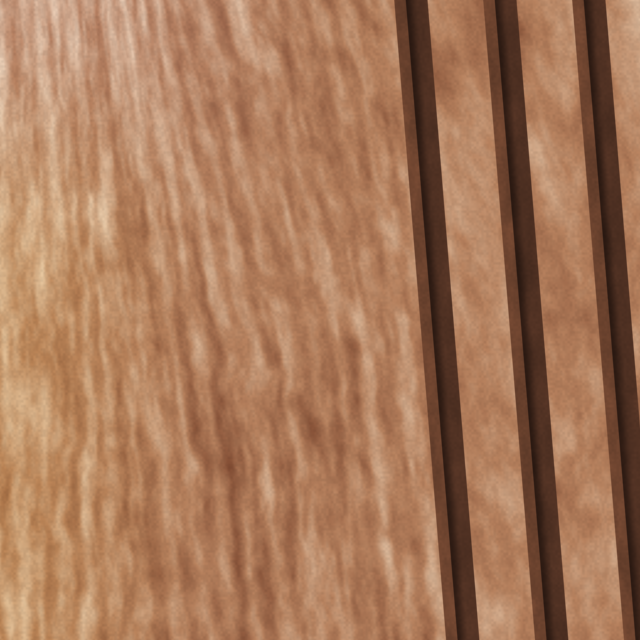
This texture is drawn by a three.js fragment shader. Its source:

```glsl
#define GROOVE_FOOT 0.697
#define GROOVE_LEAN 0.081
#define GROOVE_SPACING 0.139
#define GROOVE_WIDTH 0.052
#define WALL_WIDTH 0.018
#define EDGE_SOFT 0.0014
#define STREAK_DEPTH 0.56
#define FINE_DEPTH 0.34
#define MOTTLE_DEPTH 0.34
#define SPECKLE_DEPTH 0.08

varying vec2 vUv;

float hash(vec2 p) {
  vec3 q = fract(vec3(p.xyx) * 0.1031);
  q += dot(q, q.yzx + 33.33);
  return fract((q.x + q.y) * q.z);
}

float noise(vec2 p) {
  vec2 cell = floor(p);
  vec2 f = fract(p);
  f = f * f * (3.0 - 2.0 * f);
  float low = mix(hash(cell), hash(cell + vec2(1.0, 0.0)), f.x);
  float high = mix(hash(cell + vec2(0.0, 1.0)), hash(cell + 1.0), f.x);
  return mix(low, high, f.y);
}

float fbm(vec2 p) {
  float sum = 0.0;
  float weight = 0.5;
  for (int i = 0; i < 4; i++) {
    sum += weight * noise(p);
    p = p * 2.03 + 17.3;
    weight *= 0.5;
  }
  return sum / 0.9375;
}

// Straightens the curved fibres, which lean more toward the top
vec2 grainSpace(vec2 p) {
  float lean = smoothstep(-0.05, 0.32, p.x);
  float bend = (0.05 * p.y + 0.11 * p.y * p.y) * lean;
  float wobble = 0.010 * (noise(p * vec2(7.0, 11.0)) - 0.5);
  wobble += 0.005 * (noise(p * vec2(30.0, 32.0)) - 0.5);
  return vec2(p.x + bend + wobble, p.y);
}

// Broad light falling from the upper left
float broadTone(vec2 p) {
  float left = 1.0 - smoothstep(0.0, 0.3, p.x);
  float top = smoothstep(0.5, 1.0, p.y) * (1.0 - smoothstep(0.1, 0.65, p.x));
  float corner = smoothstep(0.95, 1.0, p.x) * smoothstep(0.5, 1.0, p.y);
  return 0.435 + 0.12 * left + 0.17 * top + 0.2 * corner;
}

vec3 woodColor(vec2 p, float slats) {
  vec2 g = grainSpace(p);

  // Long fibres with a slow rhythm, broken up by shorter ones
  float rhythm = 0.5 + 0.5 * sin(150.0 * g.x + 7.0 * noise(g * vec2(9.0, 2.0)));
  float streak = 0.25 * rhythm + 0.45 * noise(g * vec2(42.0, 3.2));
  streak += 0.3 * noise(g * vec2(63.0, 9.0) + 9.0);
  float fine = 0.55 * noise(g * vec2(105.0, 15.0) + 31.0);
  fine += 0.45 * noise(g * vec2(120.0, 48.0) + 57.0);
  float mottle = fbm(g * vec2(34.0, 22.0) + 71.0);
  float patches = fbm(p * 4.0 + 5.0);

  // Chevron figure on the narrow slats
  float fold = p.y - 1.1 * abs(p.x - 0.89);
  float figure = fbm(vec2(p.x * 9.0, fold * 9.0) + 3.0);

  float tone = broadTone(p);
  tone += (streak - 0.5) * STREAK_DEPTH * mix(1.0, 0.2, slats);
  tone += (fine - 0.5) * FINE_DEPTH * mix(1.0, 0.4, slats);
  tone += (mottle - 0.5) * MOTTLE_DEPTH + (patches - 0.5) * 0.24;
  tone += (figure - 0.5) * 0.6 * slats;
  tone = clamp(tone, 0.0, 1.0);

  vec3 deep = vec3(0.49, 0.285, 0.19);
  vec3 middle = vec3(0.70, 0.495, 0.36);
  vec3 pale = vec3(0.89, 0.78, 0.67);
  vec3 color = mix(deep, middle, clamp(tone / 0.45, 0.0, 1.0));
  color = mix(color, pale, clamp((tone - 0.45) / 0.5, 0.0, 1.0));

  // Golden lower left, rosy upper left
  float left = 1.0 - smoothstep(0.0, 0.35, p.x);
  float high = smoothstep(0.55, 1.0, p.y) * (1.0 - smoothstep(0.2, 0.6, p.x));
  color += vec3(0.015, 0.012, -0.03) * left * (1.0 - high);
  color += vec3(0.0, 0.0, 0.02) * high;
  return color;
}

// Lit side wall, dark inner corner, then the shaded floor
vec3 grooveColor(float across, vec2 p) {
  float mottle = fbm(p * vec2(40.0, 16.0));
  vec3 wall = vec3(0.42, 0.26, 0.18) * (0.82 + 0.36 * mottle);
  float depth = smoothstep(WALL_WIDTH, GROOVE_WIDTH * 0.7, across);
  vec3 channel = mix(vec3(0.17, 0.10, 0.07), vec3(0.31, 0.19, 0.135), depth);
  channel *= 0.85 + 0.3 * mottle;
  float inside = smoothstep(-EDGE_SOFT, EDGE_SOFT, across - WALL_WIDTH);
  return mix(wall, channel, inside);
}

void main() {
  vec2 p = vUv;

  // Repeated leaning grooves, measured from their left edges
  float offset = p.x - GROOVE_FOOT + GROOVE_LEAN * p.y;
  float margin = 0.02;
  float across = mod(offset + margin, GROOVE_SPACING) - margin;
  float groove = smoothstep(-EDGE_SOFT, EDGE_SOFT, across);
  groove *= 1.0 - smoothstep(-EDGE_SOFT, EDGE_SOFT, across - GROOVE_WIDTH);
  groove *= step(-margin, offset);

  float slats = smoothstep(-0.03, 0.05, offset);
  vec3 color = mix(woodColor(p, slats), grooveColor(across, p), groove);

  // Fine surface speckle
  float speckle = noise(p * 260.0) - 0.5;
  color *= 1.0 + speckle * SPECKLE_DEPTH;
  gl_FragColor = vec4(color, 1.0);
}
```
